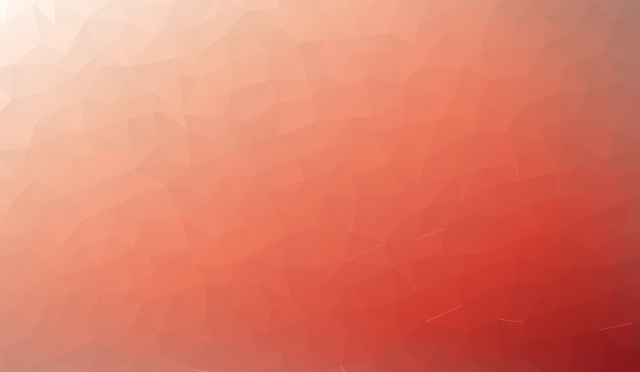
Reproduce this background procedurally as a Shadertoy shader.

```glsl
// Low-poly backdrop: a diagonal ramp from cream through coral to deep red, with
// greyed off-diagonal corners, broken into faint triangular facets. The facets come
// from a tilted, jittered lattice whose quads are split along the shorter diagonal.

const vec2 AXIS_U = vec2(0.080, 0.021);   // lattice steps, in canvas heights
const vec2 AXIS_V = vec2(-0.019, 0.068);
const float JITTER = 0.62;
const float FACET_TONE = 0.030;           // brightness spread between facets
const float FACET_FLATNESS = 0.55;        // 0 = smooth ramp, 1 = flat facets

const vec3 CREAM = vec3(1.00, 0.97, 0.94);
const vec3 PEACH = vec3(0.95, 0.72, 0.61);
const vec3 CORAL = vec3(0.925, 0.48, 0.37);
const vec3 RED = vec3(0.81, 0.235, 0.185);
const vec3 MAROON = vec3(0.50, 0.07, 0.09);
const vec3 DUSTY_ROSE = vec3(0.76, 0.56, 0.51);
const vec3 WARM_GREY = vec3(0.60, 0.49, 0.45);

float hash12(vec2 p) {
    vec3 q = fract(p.xyx * 0.1031);
    q += dot(q, q.yzx + 33.33);
    return fract((q.x + q.y) * q.z);
}

vec2 hash22(vec2 p) {
    return vec2(hash12(p + 17.3), hash12(p + 91.7));
}

// Five-stop ramp, t in 0..1
vec3 ramp(float t) {
    float s = clamp(t, 0.0, 1.0) * 4.0;
    vec3 c = mix(CREAM, PEACH, min(s, 1.0));
    c = mix(c, CORAL, clamp(s - 1.0, 0.0, 1.0));
    c = mix(c, RED, clamp(s - 2.0, 0.0, 1.0));
    return mix(c, MAROON, clamp(s - 3.0, 0.0, 1.0));
}

// Smooth colour field over the unit canvas
vec3 backdrop(vec2 uv) {
    float along = 0.5 * (uv.x + 1.0 - uv.y);
    float across = uv.x + uv.y - 1.0;
    float grey = smoothstep(0.40, 1.25, abs(across) + along - 0.5);
    vec3 cornerTint = across < 0.0 ? DUSTY_ROSE : WARM_GREY;
    return mix(ramp(along), cornerTint, grey);
}

// Jittered lattice point in canvas heights
vec2 vertexAt(vec2 id) {
    vec2 q = id + JITTER * (hash22(id) - 0.5);
    return AXIS_U * q.x + AXIS_V * q.y;
}

// Signed distance to the line a-b, positive on its left
float leftOf(vec2 p, vec2 a, vec2 b) {
    vec2 e = b - a, d = p - a;
    return (e.x * d.y - e.y * d.x) / length(e);
}

// Adds one facet: rgb weighted by coverage, coverage in alpha
vec4 facet(vec2 p, vec2 a, vec2 b, vec2 c, float seed, float aspect, float pixel) {
    float inside = min(leftOf(p, a, b), min(leftOf(p, b, c), leftOf(p, c, a)));
    float cover = clamp(inside / pixel + 0.5, 0.0, 1.0);
    if (cover <= 0.0) return vec4(0.0);

    vec2 centre = (a + b + c) / 3.0;
    vec2 size = vec2(aspect, 1.0);
    vec3 colour = mix(backdrop(p / size), backdrop(centre / size), FACET_FLATNESS);

    // Per-facet tone with a slight slope across the face
    vec2 tilt = hash22(vec2(seed * 311.0, seed * 173.0)) - 0.5;
    colour *= 1.0 + FACET_TONE * (seed - 0.5) + 0.45 * dot(tilt, p - centre);

    // Rare pale hairline along one edge, only in the darker side
    float line = 1.0 - smoothstep(0.0, 0.0015 + pixel, abs(leftOf(p, b, c)));
    float darkSide = smoothstep(0.55, 0.75, 0.5 * (centre.x / aspect + 1.0 - centre.y));
    colour += 0.12 * line * darkSide * step(0.965, seed);
    return vec4(colour, 1.0) * cover;
}

void mainImage(out vec4 fragColor, in vec2 fragCoord) {
    float pixel = 1.0 / iResolution.y;
    float aspect = iResolution.x / iResolution.y;
    vec2 p = fragCoord * pixel;
    vec2 home = floor(inverse(mat2(AXIS_U, AXIS_V)) * p);

    // Gather the facets of the surrounding quads
    vec4 sum = vec4(backdrop(p / vec2(aspect, 1.0)), 1.0) * 0.001;
    for (int j = -1; j <= 1; j++) {
        for (int i = -1; i <= 1; i++) {
            vec2 id = home + vec2(i, j);
            vec2 a = vertexAt(id);
            vec2 b = vertexAt(id + vec2(1.0, 0.0));
            vec2 c = vertexAt(id + vec2(1.0, 1.0));
            vec2 d = vertexAt(id + vec2(0.0, 1.0));
            float seed1 = hash12(id + 5.1);
            float seed2 = hash12(id + 43.9);
            if (distance(a, c) < distance(b, d)) {
                sum += facet(p, a, b, c, seed1, aspect, pixel);
                sum += facet(p, a, c, d, seed2, aspect, pixel);
            } else {
                sum += facet(p, a, b, d, seed1, aspect, pixel);
                sum += facet(p, b, c, d, seed2, aspect, pixel);
            }
        }
    }
    fragColor = vec4(clamp(sum.rgb / sum.a, 0.0, 1.0), 1.0);
}
```
